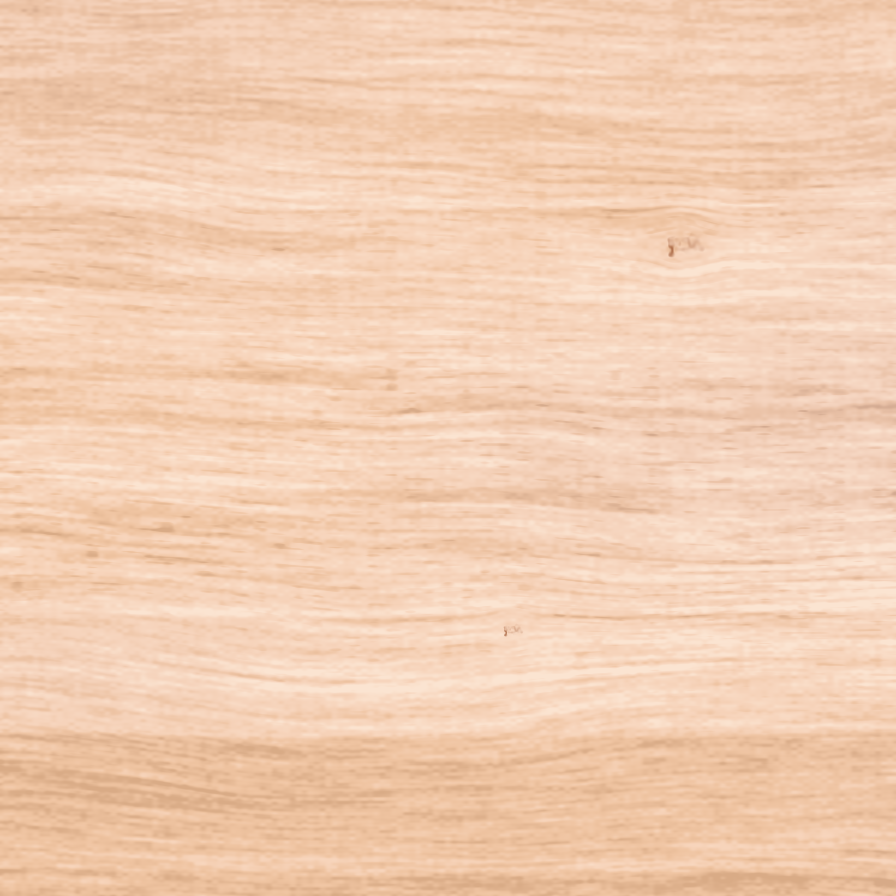
This texture is drawn by a WebGL 2 fragment shader. Its source:

```glsl
#version 300 es
precision highp float;

uniform vec2 u_resolution;
out vec4 fragColor;

const vec3 DEEP = vec3(0.85, 0.67, 0.525);
const vec3 HONEY = vec3(0.937, 0.767, 0.63);
const vec3 BLUSH = vec3(0.968, 0.83, 0.73);
const vec3 CREAM = vec3(0.985, 0.895, 0.82);
const vec3 PINK_SHIFT = vec3(-0.03, -0.012, 0.034);
const vec3 KNOT_BROWN = vec3(0.66, 0.4, 0.26);

const float BASE_TONE = 0.69;
const float PLANKS = 7.0;
const float PLANK_SHADE = 0.27;
const float PLANK_SPREAD = 0.12;
const float EDGE_SHADE = 0.34;
const float WAVE = 0.05;
const float RING_COUNT = 62.0;
const float RING_DEPTH = 0.26;
const float PORE_DEPTH = 0.3;
const float SPECKLE = 0.26;
const int KNOTS = 2;
const vec2 KNOT_START = vec2(0.76, 0.727);
const vec2 KNOT_STEP = vec2(-0.19, -0.43);

float hash(vec2 p) {
    return fract(sin(dot(p, vec2(127.1, 311.7))) * 43758.5453);
}

float noise(vec2 p) {
    vec2 i = floor(p);
    vec2 f = fract(p);
    f = f * f * (3.0 - 2.0 * f);
    return mix(mix(hash(i), hash(i + vec2(1, 0)), f.x),
               mix(hash(i + vec2(0, 1)), hash(i + vec2(1, 1)), f.x), f.y);
}

// Noise centred on zero
float wobble(vec2 p) {
    return noise(p) - 0.5;
}

float plankEdge(float i) {
    return i + 0.6 * hash(vec2(i, 7.0));
}

// Each plank is bright at its lower seam and darkens upwards
float plankTone(float y) {
    float f = y * PLANKS;
    float i = floor(f);
    i -= 1.0 - step(plankEdge(i), f);
    float low = plankEdge(i);
    float t = (f - low) / (plankEdge(i + 1.0) - low);
    float ramp = (1.0 - t) * smoothstep(0.0, 0.05, t) - 0.5;
    float offset = (hash(vec2(i, 3.0)) - 0.5) * 4.0 * t * (1.0 - t);
    return PLANK_SHADE * ramp + PLANK_SPREAD * offset;
}

float knotSize(int k) {
    return 0.015 / (1.0 + 0.9 * float(k));
}

vec2 knotSpace(vec2 p, int k) {
    return (p - KNOT_START - KNOT_STEP * float(k)) / knotSize(k);
}

vec3 woodColor(float tone) {
    vec3 c = mix(DEEP, HONEY, smoothstep(-0.05, 0.4, tone));
    c = mix(c, BLUSH, smoothstep(0.32, 0.72, tone));
    return mix(c, CREAM, smoothstep(0.65, 1.1, tone));
}

void main() {
    vec2 p = gl_FragCoord.xy / u_resolution;

    // Bend the grain in long waves and around the knots
    vec2 g = p;
    g.y += WAVE * wobble(p * vec2(2.4, 5.0) + 4.0);
    g.y += 0.2 * WAVE * wobble(p * vec2(7.0, 15.0));
    float tone = BASE_TONE + plankTone(p.y + 0.008 * wobble(p * vec2(3.0, 20.0)));
    for (int k = 0; k < KNOTS; k++) {
        vec2 q = knotSpace(p, k);
        g.y -= 0.7 * knotSize(k) * q.y * exp(-dot(q, q) * 0.15);
        vec2 halo = q * vec2(0.3, 0.8) - vec2(0.3, 0.1);
        tone -= 0.25 * exp(-dot(halo, halo));
    }

    // Broad bands and long streaks
    float cluster = smoothstep(0.35, 0.75, noise(g * vec2(1.8, 9.0) + 31.0));
    tone += 0.4 * wobble(g * vec2(1.0, 11.0) + 12.0);
    tone += mix(0.12, 0.28, cluster) * wobble(g * vec2(1.8, 40.0) + 5.0);

    // Growth lines that fade in and out along their length
    float phase = g.y * RING_COUNT + 4.0 * noise(g * vec2(1.3, 7.0) + 51.0);
    float ring = pow(0.5 + 0.5 * sin(6.2832 * phase), 3.0) - 0.31;
    float ringFade = smoothstep(0.3, 0.8, noise(g * vec2(4.0, 28.0) + 63.0));
    tone -= RING_DEPTH * ring * ringFade * (0.3 + 0.7 * cluster);

    // Fine fibres and speckle
    tone += mix(0.24, 0.42, cluster) * wobble(g * vec2(6.0, 125.0));
    tone += 0.34 * wobble(g * vec2(26.0, 235.0) + 9.0);
    tone += SPECKLE * wobble(p * vec2(150.0, 250.0));

    // Thin light strokes and short dark pores, strongest in the middle
    float middle = 1.0 - smoothstep(0.12, 0.4, abs(p.y - 0.52));
    tone += 0.22 * middle * smoothstep(0.65, 0.9, noise(g * vec2(4.0, 120.0) + 17.0));
    float pores = smoothstep(0.68, 0.95, noise(g * vec2(48.0, 256.0) + 40.0));
    tone -= PORE_DEPTH * pores * (0.25 + 0.75 * middle) * (0.4 + 0.6 * cluster);

    // Soft light falling off to the top, the bottom and the left
    float falloff = smoothstep(0.2, 0.52, abs(p.y - 0.52));
    tone -= EDGE_SHADE * falloff;
    tone += 0.1 * (smoothstep(0.0, 0.7, p.x) - 0.65);

    vec3 color = woodColor(tone);
    float pink = smoothstep(0.2, 0.8, noise(p * vec2(1.5, 4.0) + 22.0) + 0.4 * (p.x - 0.5));
    color += PINK_SHIFT * pink * (1.1 - clamp(tone, 0.0, 1.0));

    // Each knot is a dark spot beside a paler, wider one
    for (int k = 0; k < KNOTS; k++) {
        vec2 q = knotSpace(p, k);
        q += 0.9 * vec2(wobble(q * 2.5 + 3.0), wobble(q * 2.5 + 8.0));
        for (float side = -1.0; side < 2.0; side += 2.0) {
            vec2 spread = vec2(1.2 - 0.5 * side, 1.2 + 0.2 * side);
            float d = length((q - vec2(0.65 * side, 0.15 * side)) * spread);
            float spot = 1.0 - smoothstep(0.1, 0.85, d);
            color = mix(color, KNOT_BROWN, spot * (0.6 - 0.25 * side));
        }
    }
    fragColor = vec4(clamp(color, 0.0, 1.0), 1.0);
}
```
